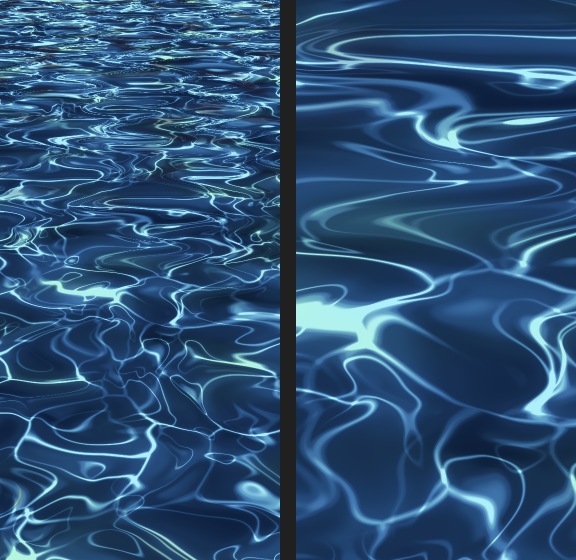
Left, the full canvas; right, a detail of the centre.
This texture is drawn by a Shadertoy shader. Its source:

```glsl
// Sunlit pool water: bright caustic webs and loops on deep blue, receding toward the top.

const vec3 ABYSS = vec3(0.05, 0.12, 0.24);
const vec3 NAVY  = vec3(0.09, 0.19, 0.33);
const vec3 BLUE  = vec3(0.14, 0.29, 0.48);
const vec3 AZURE = vec3(0.25, 0.46, 0.68);
const vec3 CYAN  = vec3(0.38, 0.64, 0.79);
const vec3 GLINT = vec3(0.68, 0.94, 0.98);
const vec3 GOLD  = vec3(0.60, 0.66, 0.42);
const vec3 UMBER = vec3(0.12, 0.10, 0.17);

const float HORIZON = 2.6;              // height of the vanishing line, in canvas widths
const vec2 WATER_SCALE = vec2(8.6, 29.0);

vec2 hash22(vec2 p) {
    vec3 a = fract(p.xyx * vec3(0.1031, 0.1030, 0.0973));
    a += dot(a, a.yzx + 33.33);
    return fract((a.xx + a.yz) * a.zy);
}

float cornerSlope(vec2 cell, vec2 corner, vec2 f) {
    return dot(hash22(cell + corner) * 2.0 - 1.0, f - corner);
}

// Gradient noise, roughly -0.6 to 0.6
float noise(vec2 p) {
    vec2 i = floor(p), f = fract(p);
    vec2 u = f * f * f * (f * (f * 6.0 - 15.0) + 10.0);
    float low  = mix(cornerSlope(i, vec2(0, 0), f), cornerSlope(i, vec2(1, 0), f), u.x);
    float high = mix(cornerSlope(i, vec2(0, 1), f), cornerSlope(i, vec2(1, 1), f), u.x);
    return mix(low, high, u.y);
}

// Zero on the borders between scattered cells
float cellBorder(vec2 p) {
    vec2 i = floor(p), f = fract(p);
    float nearest = 8.0, second = 8.0;
    for (int y = -1; y <= 1; y++)
    for (int x = -1; x <= 1; x++) {
        vec2 o = vec2(x, y);
        float d = length(o + hash22(i + o) - f);
        second = min(second, max(nearest, d));
        nearest = min(nearest, d);
    }
    return second - nearest;
}

// Sharp core with a faint halo
float causticLine(float dist, float width) {
    float core = 1.0 - smoothstep(0.0, width, dist);
    return 0.72 * core + 0.2 * exp(-dist / (width * 2.2));
}

float patches(vec2 p, float threshold) {
    return smoothstep(threshold - 0.25, threshold + 0.25, noise(p));
}

// Bends the pool floor as seen through the waves
vec2 refractWaves(vec2 q, float depth) {
    q += vec2(1.3 + 2.0 * depth, 0.7)
       * vec2(noise(q * vec2(0.45, 0.9)), noise(q * 0.8 + 17.0));
    return q + 0.27 * vec2(noise(q * 1.9 + 5.0), noise(q * 1.9 + 41.0));
}

vec3 waterRamp(float light) {
    vec3 c = mix(ABYSS, NAVY, smoothstep(-0.1, 0.14, light));
    c = mix(c, BLUE,  smoothstep(0.14, 0.34, light));
    c = mix(c, AZURE, smoothstep(0.34, 0.58, light));
    c = mix(c, CYAN,  smoothstep(0.58, 0.78, light));
    return mix(c, GLINT, smoothstep(0.78, 1.02, light));
}

vec3 poolColor(vec2 p) {
    // Perspective onto the water plane
    float depth = clamp(p.y * 0.5, 0.0, 1.0);
    float far = 1.0 / (HORIZON - p.y);
    vec2 plane = vec2((p.x - 0.5) * far, far) * WATER_SCALE + vec2(20.0, 3.0);
    vec2 q = refractWaves(plane, depth);
    float width = 0.037 + 0.0014 * WATER_SCALE.y * far * far;
    float fade = mix(1.0, 0.82, depth);

    // Broad light and dark wave faces
    float light = 0.11 + 0.42 * noise(plane * vec2(0.35, 0.6) + 9.0)
                + 0.36 * noise(q * 1.1 + 60.0)
                + 0.20 * noise(q * vec2(1.6, 2.2) + 210.0);

    // Connected web
    float web = causticLine(cellBorder(q * vec2(0.85, 0.8)), width * 1.7);
    light += fade * web * mix(0.35, 1.15, patches(q * 0.7 + 31.0, -0.02));

    // Closed loops with glowing hearts, coarse to fine
    for (int k = 0; k < 3; k++) {
        float fine = float(k) * 0.5;
        vec2 s = q * mix(vec2(0.9, 0.95), vec2(2.0, 1.6), fine) + 146.0 * fine;
        float n = noise(s);
        float strength = fade * mix(1.05, 0.8, fine) * patches(q * 0.6 + 13.0 + 58.0 * fine, 0.06);
        light += strength * causticLine(abs(n - 0.13), width * 0.8);
        light += 0.7 * strength * smoothstep(0.27, 0.45, n);
    }

    // Colour, greenish shallows, and warm fringes on sparse bright spots
    vec3 color = waterRamp(light);
    float teal = patches(plane * vec2(0.5, 0.8) + 90.0, 0.18);
    color *= mix(vec3(1.0), vec3(1.06, 1.03, 0.85), teal);
    float fringe = smoothstep(0.28, 0.45, noise(q * 1.3 + 120.0));
    color = mix(color, GOLD, 0.45 * fringe * smoothstep(0.45, 0.75, light));

    // Dim brownish reflections far away
    float streak = smoothstep(0.12, 0.32, noise(plane * vec2(0.7, 1.0) + 150.0));
    return mix(color, UMBER, 0.6 * streak * smoothstep(0.45, 0.95, depth));
}

void mainImage(out vec4 fragColor, in vec2 fragCoord) {
    // Four samples per pixel; the canvas is 1 wide and 2 high
    vec3 sum = vec3(0.0);
    for (int i = 0; i < 4; i++) {
        vec2 offset = vec2(i % 2, i / 2) * 0.5 - 0.25;
        sum += poolColor(2.0 * (fragCoord + offset) / iResolution.y);
    }
    fragColor = vec4(sum * 0.25, 1.0);
}
```
